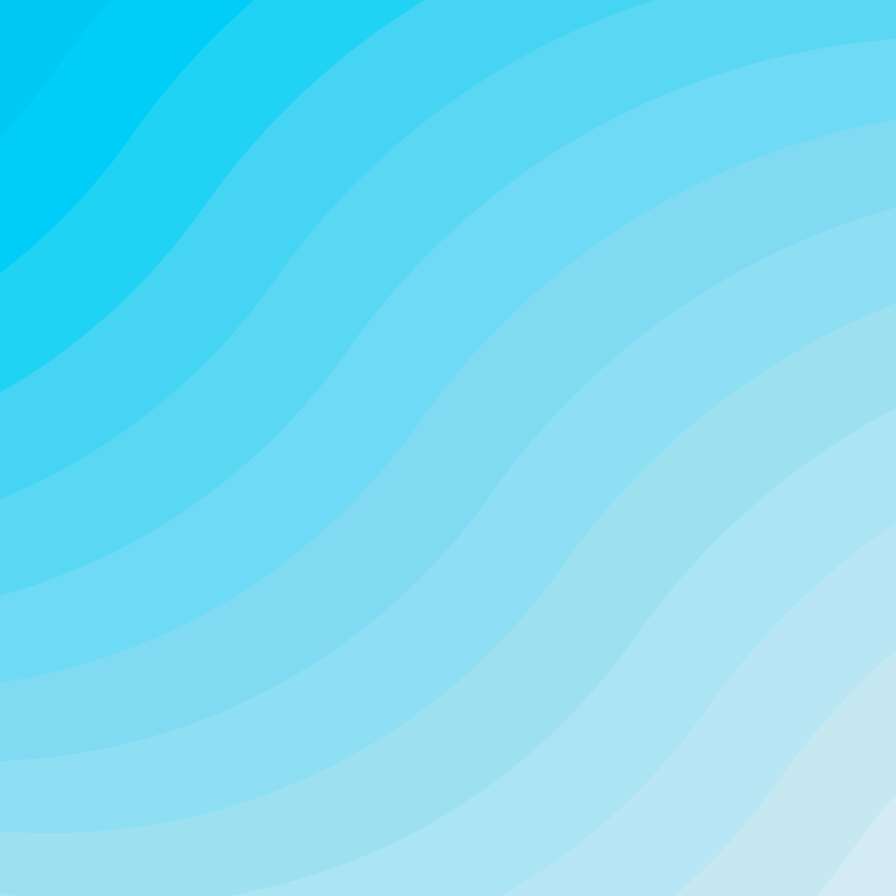
Write a Shadertoy shader that draws this background.

```glsl
#define BAND_STEP 0.1133
#define LOWER_RADIUS 0.699
#define UPPER_RADIUS 0.8216
#define TILT 0.1737
#define FIRST_BEND vec2(0.0671, 0.0710)
#define LAST_BAND 12

// Colours from the deep corner to the pale corner
const vec3 BANDS[13] = vec3[13](
    vec3(0.000, 0.784, 0.961), vec3(0.000, 0.806, 0.972),
    vec3(0.127, 0.828, 0.959), vec3(0.275, 0.832, 0.959),
    vec3(0.353, 0.843, 0.949), vec3(0.433, 0.853, 0.959),
    vec3(0.502, 0.859, 0.949), vec3(0.555, 0.874, 0.955),
    vec3(0.614, 0.882, 0.947), vec3(0.671, 0.894, 0.953),
    vec3(0.727, 0.902, 0.955), vec3(0.776, 0.910, 0.947),
    vec3(0.827, 0.922, 0.949));

vec3 bandColor(float index) {
    return BANDS[clamp(int(index), 0, LAST_BAND)];
}

// Two tangent arcs that bend opposite ways on either side of the diagonal
float waveOffset(float across) {
    float radius = across < 0.0 ? LOWER_RADIUS : UPPER_RADIUS;
    float arc = abs(across) / radius - TILT;
    float rise = sqrt(1.0 - TILT * TILT) - sqrt(max(1.0 - arc * arc, 0.0));
    return sign(across) * radius * rise;
}

void mainImage(out vec4 fragColor, in vec2 fragCoord) {
    vec2 uv = fragCoord / iResolution.xy;

    // Axes along and across the diagonal, from the first bend
    vec2 p = vec2(uv.x, 1.0 - uv.y) - FIRST_BEND;
    float along = (p.x + p.y) * inversesqrt(2.0);
    float across = (p.x - p.y) * inversesqrt(2.0);

    // Repeat the wave at even steps down the diagonal
    float band = (along - waveOffset(across)) / BAND_STEP + 1.0;

    // Smooth the nearest edge over one pixel
    float edge = floor(band + 0.5);
    float coverage = clamp((band - edge) / fwidth(band) + 0.5, 0.0, 1.0);
    vec3 color = mix(bandColor(edge - 1.0), bandColor(edge), coverage);

    fragColor = vec4(color, 1.0);
}
```
